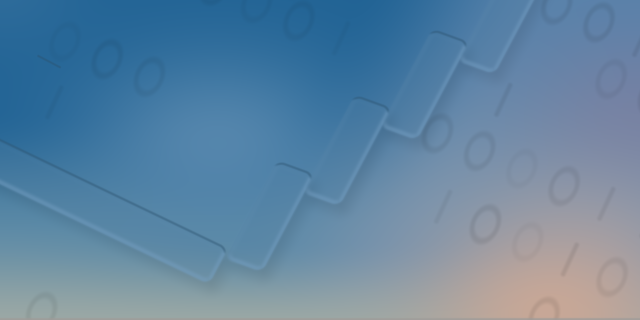
Reproduce this background procedurally as a Shadertoy shader.

```glsl
// Soft blue to peach dusk gradient with an embossed staircase of plates and faint tilted rings and bars.

// Sky colours
const vec3 DEEP = vec3(0.125, 0.385, 0.58);
const vec3 HAZE = vec3(0.36, 0.54, 0.65);
const vec3 SAND = vec3(0.62, 0.665, 0.645);
const vec3 GLOW = vec3(0.34, 0.53, 0.68);
const vec3 MIST_LOW = vec3(0.45, 0.57, 0.68);
const vec3 MIST_HIGH = vec3(0.34, 0.51, 0.67);
const vec3 LAVENDER = vec3(0.46, 0.49, 0.63);
const vec3 BLUSH = vec3(0.63, 0.62, 0.65);
const vec3 PEACH = vec3(0.81, 0.66, 0.58);
const vec3 FLOOR_LINE = vec3(0.62, 0.61, 0.60);

// Plates
const vec3 PLATE_TINT = vec3(0.31, 0.49, 0.63);
const vec3 RIDGE = vec3(0.47, 0.63, 0.77);
const vec3 GROOVE = vec3(0.17, 0.32, 0.43);
const vec2 RISE = vec2(0.47, 0.883);
const vec2 TILE_RUN = vec2(0.94, -0.34);
const vec2 TILE_START = vec2(0.842, 0.323);
const vec2 TILE_STEP = vec2(0.242, 0.206);
const vec2 TILE_HALF = vec2(0.061, 0.172);
const vec2 BEAM_RUN = vec2(0.902, -0.432);
const vec2 BEAM_CENTER = vec2(-0.22, 0.599);
const vec2 BEAM_HALF = vec2(1.0, 0.062);
const vec2 SHADOW_SHIFT = vec2(0.018, -0.03);
const float CORNER = 0.026;

// Scattered marks
const vec2 MARK_STEP = vec2(0.132, -0.055);
const vec2 MARK_UP = vec2(0.42, 0.907);
const vec2 RING_RADII = vec2(0.038, 0.055);
const float MARK_WIDTH = 0.007;
const int ROW_COUNT = 10;
// Each row: start x, start y, number of marks, bit mask of the bars
const vec4 ROWS[ROW_COUNT] = vec4[](
    vec4(1.385, 0.354, 5, 9), vec4(1.367, 0.583, 6, 48),
    vec4(1.740, 0.985, 3, 4), vec4(0.670, 1.045, 4, 8),
    vec4(1.573, 0.688, 1, 1), vec4(1.910, 0.753, 2, 0),
    vec4(0.203, 0.870, 3, 0), vec4(0.170, 0.680, 1, 1),
    vec4(0.130, 0.025, 1, 0), vec4(1.700, 0.010, 1, 0));

float hash(vec2 p) {
    vec3 q = fract(vec3(p.xyx) * 0.1031);
    q += dot(q, q.yzx + 33.33);
    return fract((q.x + q.y) * q.z);
}

float bell(vec2 p, vec2 center, vec2 radius) {
    vec2 d = (p - center) / radius;
    return exp(-dot(d, d));
}

float segment(vec2 p, vec2 a, vec2 b) {
    vec2 d = b - a;
    return length(p - a - d * clamp(dot(p - a, d) / dot(d, d), 0.0, 1.0));
}

float roundBox(vec2 q, vec2 halfSize) {
    vec2 d = abs(q) - halfSize + CORNER;
    return length(max(d, 0.0)) + min(max(d.x, d.y), 0.0) - CORNER;
}

vec3 sky(vec2 p) {
    vec3 col = mix(DEEP, HAZE, 1.0 - smoothstep(0.25, 0.66, p.y));
    col = mix(col, GLOW, 0.95 * bell(p, vec2(0.68, 0.56), vec2(0.43, 0.28)));
    col = mix(col, GLOW, 0.25 * bell(p, vec2(0.0, 1.05), vec2(0.25, 0.2)));
    vec3 mist = mix(MIST_LOW, MIST_HIGH, smoothstep(0.3, 1.0, p.y));
    col = mix(col, mist, smoothstep(0.6, 1.2, p.x - 0.5 * p.y));
    // The pale ground haze reaches higher at the left
    float reach = mix(0.33, 0.25, smoothstep(0.0, 1.0, p.x));
    col = mix(col, SAND, 1.0 - smoothstep(-0.05, reach, p.y));
    col = mix(col, LAVENDER, 0.8 * bell(p, vec2(2.0, 0.63), vec2(0.36, 0.28)));
    col = mix(col, BLUSH, 0.75 * bell(p, vec2(1.82, 0.2), vec2(0.44, 0.32)));
    return mix(col, PEACH, 0.85 * bell(p, vec2(1.72, 0.03), vec2(0.36, 0.24)));
}

// Tinted plate with a soft shadow, a bright lower rim and a dark upper groove
vec3 addPlate(vec3 col, vec2 p, vec2 center, vec2 run, vec2 halfSize, float px) {
    mat2 toLocal = inverse(mat2(run, RISE));
    vec2 q = toLocal * (p - center);
    float d = roundBox(q, halfSize);
    float shadow = roundBox(toLocal * (p - center - SHADOW_SHIFT), halfSize);
    float inside = 1.0 - smoothstep(-px, px, d);
    col *= 1.0 - 0.085 * (1.0 - smoothstep(-0.035, 0.035, shadow)) * (1.0 - inside);
    col = mix(col, PLATE_TINT, 0.25 * inside);
    float top = smoothstep(-0.02, -0.004, q.y - halfSize.y);
    float lower = max(1.0 - smoothstep(0.0, 0.03, q.y + halfSize.y),
                      smoothstep(-0.02, 0.0, q.x - halfSize.x));
    float rim = 1.0 - smoothstep(0.0, 0.015, abs(d + 0.007));
    float groove = 1.0 - smoothstep(0.0, 0.004 + px, abs(d));
    col = mix(col, RIDGE, rim * (1.0 - top) * mix(0.07, 0.45, lower));
    return mix(col, GROOVE, 0.42 * groove * top);
}

float marks(vec2 p, float px) {
    float ink = 0.0;
    for (int row = 0; row < ROW_COUNT; row++) {
        for (int i = 0; i < int(ROWS[row].z); i++) {
            vec2 d = p - ROWS[row].xy - MARK_STEP * float(i);
            vec2 q = vec2(dot(d, vec2(MARK_UP.y, -MARK_UP.x)), dot(d, MARK_UP));
            bool isBar = ((int(ROWS[row].w) >> i) & 1) == 1;
            float ring = abs(length(q / RING_RADII) - 1.0) * RING_RADII.x;
            float bar = segment(q, vec2(0.0, -0.05), vec2(0.0, 0.05));
            float shape = 1.0 - smoothstep(-2.0 * px, 2.0 * px, (isBar ? bar : ring) - MARK_WIDTH);
            ink = max(ink, shape * mix(0.03, 0.085, hash(vec2(row, i) + 3.0)));
        }
    }
    return ink;
}

void mainImage(out vec4 fragColor, in vec2 fragCoord) {
    vec2 p = fragCoord / iResolution.xy * vec2(2.0, 1.0);
    float px = 1.0 / iResolution.y;
    vec3 col = sky(p) * (1.0 - marks(p, px));
    // Beam and rising tiles
    col = addPlate(col, p, BEAM_CENTER, BEAM_RUN, BEAM_HALF, px);
    for (int i = 0; i < 4; i++)
        col = addPlate(col, p, TILE_START + TILE_STEP * float(i), TILE_RUN, TILE_HALF, px);
    // Small scratch and the line along the bottom
    float scratch = segment(p, vec2(0.12, 0.825), vec2(0.187, 0.79));
    col = mix(col, GROOVE, 0.45 * (1.0 - smoothstep(0.0, 0.003 + px, scratch)));
    col = mix(col, FLOOR_LINE, 0.8 * (1.0 - smoothstep(0.006 - px, 0.006 + px, p.y)));
    fragColor = vec4(col, 1.0);
}
```
